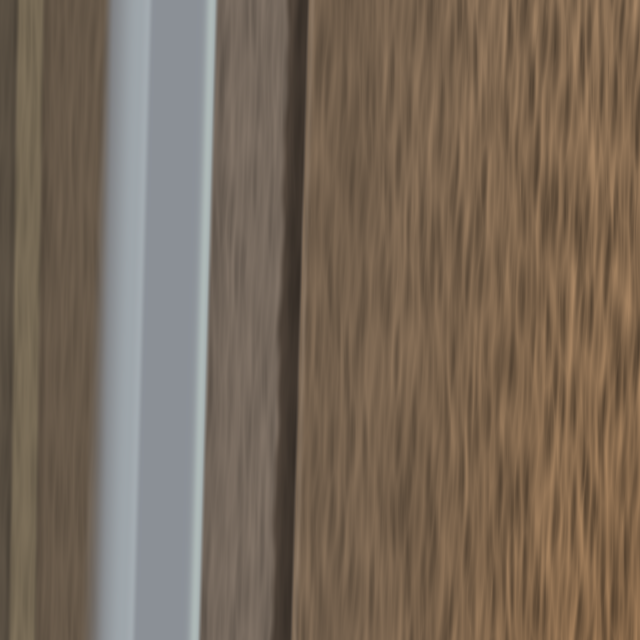
Reproduce this texture procedurally as a three.js fragment shader.

```glsl
varying vec2 vUv;

// Layout, measured along the top edge
const float LEAN = 0.027;
const float LEAN_LEFT = 0.013;
const float LEDGE_START = 0.028;
const float LEDGE_END = 0.068;
const float TRIM_START = 0.170;
const float TRIM_CREASE = 0.236;
const float TRIM_END = 0.339;
const float GROOVE_START = 0.451;
const float GROOVE_END = 0.482;

// Colours
const vec3 SHADE_WOOD = vec3(0.35, 0.31, 0.26);
const vec3 LEDGE_WOOD = vec3(0.46, 0.41, 0.33);
const vec3 LEFT_WOOD = vec3(0.40, 0.345, 0.285);
const vec3 TAUPE_WOOD = vec3(0.46, 0.41, 0.365);
const vec3 BOARD_NEAR = vec3(0.455, 0.38, 0.305);
const vec3 BOARD_FAR = vec3(0.52, 0.42, 0.32);
const vec3 GROOVE_DARK = vec3(0.235, 0.20, 0.17);
const vec3 TRIM_SHADE = vec3(0.47, 0.47, 0.48);
const vec3 TRIM_BEVEL = vec3(0.62, 0.65, 0.67);
const vec3 TRIM_FLAT = vec3(0.545, 0.565, 0.59);
const vec3 TRIM_RIM = vec3(0.70, 0.745, 0.735);

// Grain
const vec2 COARSE_GRAIN = vec2(62.0, 5.0);
const vec2 FINE_GRAIN = vec2(135.0, 9.0);
const float GRAIN_NEAR = 0.16;
const float GRAIN_FAR = 0.34;

vec2 hash2(vec2 p) {
  vec3 q = fract(p.xyx * vec3(0.1031, 0.1030, 0.0973));
  q += dot(q, q.yzx + 33.33);
  return fract((q.xx + q.yz) * q.zy);
}

// Distance to the nearest scattered point
float cellular(vec2 p) {
  vec2 cell = floor(p);
  vec2 f = fract(p);
  float nearest = 2.0;
  for (int j = -1; j <= 1; j++) {
    for (int i = -1; i <= 1; i++) {
      vec2 offset = vec2(float(i), float(j));
      vec2 d = offset + hash2(cell + offset) - f;
      nearest = min(nearest, dot(d, d));
    }
  }
  return sqrt(nearest);
}

float step2(float edge, float soft, float x) {
  return smoothstep(edge - soft, edge + soft, x);
}

float band(float a, float b, float soft, float x) {
  return step2(a, soft, x) * (1.0 - step2(b, soft, x));
}

float line(float centre, float width, float x) {
  float d = (x - centre) / width;
  return exp(-d * d);
}

// Signed streaks: dark pores below zero, pale fibres above
float woodGrain(vec2 p) {
  p.x += 0.0018 * sin(p.y * 11.0 + p.x * 37.0) + 0.0008 * sin(p.y * 29.0 + p.x * 90.0);
  float coarse = cellular(p * COARSE_GRAIN);
  float fine = cellular(p * FINE_GRAIN + 17.0);
  float pale = cellular(p * COARSE_GRAIN * vec2(1.25, 0.8) + 41.0);
  float pores = 1.0 - smoothstep(0.08, 0.50, coarse);
  float fibres = 1.0 - smoothstep(0.05, 0.50, pale);
  return 0.5 * fibres - 0.8 * pores + 0.9 * (fine - 0.45) + 0.07;
}

void main() {
  float y = vUv.y;
  float lean = mix(LEAN_LEFT, LEAN, smoothstep(0.05, 0.14, vUv.x));
  float x = vUv.x + lean * (1.0 - y);
  float grain = woodGrain(vec2(x, y));

  // Left boards and raised ledge
  vec3 colour = mix(SHADE_WOOD, LEFT_WOOD, step2(LEDGE_END, 0.004, x));
  colour = mix(colour, LEDGE_WOOD, band(LEDGE_START, LEDGE_END, 0.004, x));
  colour *= 1.0 - 0.12 * line(LEDGE_END + 0.006, 0.006, x);
  colour *= 1.0 - 0.10 * line(LEDGE_START - 0.004, 0.005, x);
  colour *= 1.0 + 0.09 * grain;

  // Narrow board between trim and groove
  vec3 taupe = TAUPE_WOOD * (1.0 + 0.12 * grain);
  taupe *= 1.0 - 0.10 * line(TRIM_END + 0.008, 0.010, x);
  colour = mix(colour, taupe, step2(TRIM_END, 0.003, x));

  // Wide board, stronger grain and warmer towards the right
  float across = smoothstep(GROOVE_END, 1.0, x);
  vec3 board = mix(BOARD_NEAR, BOARD_FAR, across);
  board *= 1.0 + mix(GRAIN_NEAR, GRAIN_FAR, across) * grain;
  board *= 0.98 + 0.025 * sin(x * 43.0 + sin(y * 7.0)) + 0.02 * sin(x * 17.0 - y * 5.0);
  board *= mix(vec3(1.0), vec3(1.0, 0.96, 0.90), across * (1.0 - y));
  board += 0.06 * line(GROOVE_END + 0.006, 0.004, x);
  colour = mix(colour, board, step2(GROOVE_END, 0.003, x));

  // Groove, darkest along its right wall
  float wobble = 0.0015 * sin(y * 23.0) + 0.001 * sin(y * 61.0);
  float depth = smoothstep(GROOVE_START, GROOVE_END - 0.008, x + wobble);
  vec3 groove = mix(GROOVE_DARK * 1.28, GROOVE_DARK, depth) * (1.0 + 0.12 * grain);
  float inGroove = step2(GROOVE_START + wobble, 0.006, x) * (1.0 - step2(GROOVE_END, 0.003, x));
  colour = mix(colour, groove, inGroove);

  // Pale trim: rounded bevel, flat face, bright rim
  float bevel = smoothstep(TRIM_START - 0.01, TRIM_CREASE - 0.018, x);
  vec3 trim = mix(TRIM_SHADE, TRIM_BEVEL, bevel);
  trim = mix(trim, TRIM_FLAT, step2(TRIM_CREASE, 0.005, x));
  trim += 0.02 * line(TRIM_CREASE - 0.005, 0.006, x);
  trim = mix(trim, TRIM_RIM, 0.9 * line(TRIM_END - 0.008, 0.009, x));
  float blur = mix(0.022, 0.009, y);
  float inTrim = step2(TRIM_START, blur, x) * (1.0 - step2(TRIM_END, 0.004, x));
  colour = mix(colour, trim, inTrim);

  gl_FragColor = vec4(colour, 1.0);
}
```
